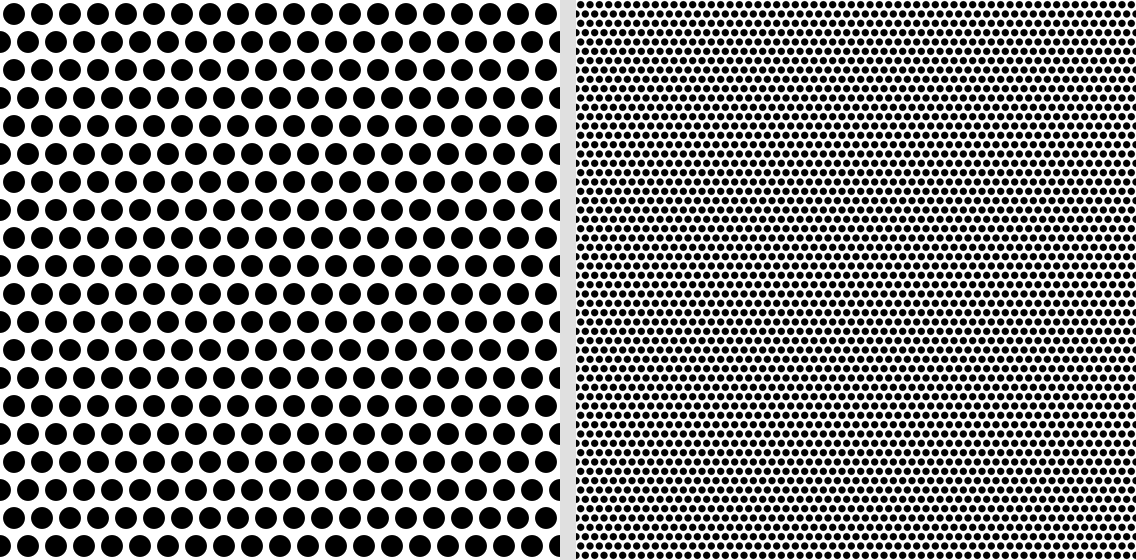
Left: one tile. Right: repeated 3 by 3.
Reproduce this pattern procedurally as a WebGL 2 fragment shader.

```glsl
#version 300 es
precision highp float;

uniform vec2 u_resolution;
out vec4 fragColor;

const float REPEATS = 20.0;

void main() {
    vec2 grid = gl_FragCoord.xy / u_resolution * REPEATS;
    float pixel = REPEATS / min(u_resolution.x, u_resolution.y);

    // Even rows shift by half a cell
    float row = floor(grid.y);
    grid.x += 0.5 * (1.0 - mod(row, 2.0));
    vec2 cell = fract(grid) - 0.5;

    // Dot with a one-pixel smooth edge
    float dotDistance = length(cell) - 0.39;
    float paper = clamp(dotDistance / pixel + 0.5, 0.0, 1.0);

    vec3 dotColor = vec3(0.0);
    vec3 paperColor = vec3(1.0);
    fragColor = vec4(mix(dotColor, paperColor, paper), 1.0);
}
```
